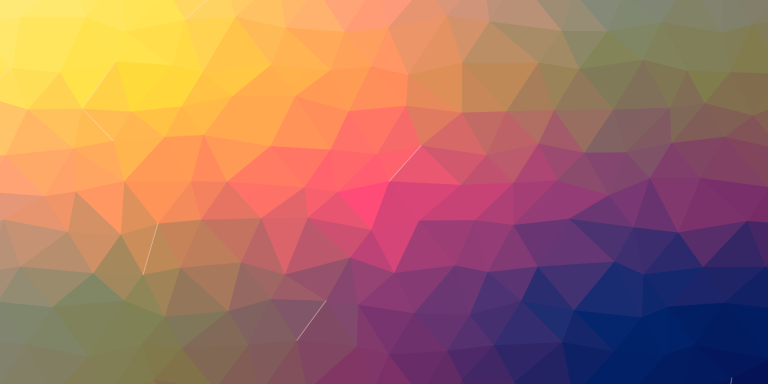
Reproduce this background procedurally as a WebGL 1 fragment shader.

```glsl
precision highp float;
// Low-poly mesh of flat triangles shaded from yellow through pink to navy.

uniform vec2 u_resolution;

const vec2 CELL = vec2(0.135, 0.1055);   // mesh spacing in canvas heights
const vec2 ORIGIN = vec2(0.02, -0.013);
const float JITTER = 0.56;               // vertex scatter in cells
const float SEAM_CHANCE = 0.045;

const vec3 PALE_YELLOW = vec3(1.00, 0.92, 0.49);
const vec3 YELLOW = vec3(1.00, 0.87, 0.22);
const vec3 PINK = vec3(1.00, 0.29, 0.47);
const vec3 NAVY = vec3(0.00, 0.16, 0.44);
const vec3 DEEP_NAVY = vec3(0.02, 0.07, 0.33);
const vec3 SEAM_COLOR = vec3(1.00, 0.86, 0.80);

float hash(vec2 p) {
  return fract(sin(dot(p, vec2(127.1, 311.7))) * 43758.55);
}

vec2 hash2(vec2 p) {
  return vec2(hash(p), hash(p + 57.3));
}

// Five-stop palette
vec3 ramp(float t) {
  vec3 c = mix(PALE_YELLOW, YELLOW, clamp(t / 0.2, 0.0, 1.0));
  c = mix(c, PINK, clamp((t - 0.2) / 0.3, 0.0, 1.0));
  c = mix(c, NAVY, clamp((t - 0.5) / 0.3, 0.0, 1.0));
  return mix(c, DEEP_NAVY, clamp((t - 0.8) / 0.2, 0.0, 1.0));
}

// Equal blend of a rightward and a downward ramp
vec3 colorField(vec2 p, float aspect) {
  return 0.5 * (ramp(p.x / aspect) + ramp(1.0 - p.y));
}

// Scattered vertex of a mesh whose odd rows are shifted by half a cell
vec2 meshVertex(vec2 id) {
  vec2 shift = vec2(0.5 * mod(id.y, 2.0), 0.0);
  return ORIGIN + CELL * (id + shift + JITTER * (hash2(id) - 0.5));
}

float cross2(vec2 a, vec2 b) {
  return a.x * b.y - a.y * b.x;
}

float edgeDistance(vec2 p, vec2 a, vec2 b) {
  return cross2(normalize(b - a), p - a);
}

float segmentDistance(vec2 p, vec2 a, vec2 b) {
  vec2 e = b - a;
  return length(p - a - e * clamp(dot(p - a, e) / dot(e, e), 0.0, 1.0));
}

// Smooth triangle coverage for either winding
float coverage(vec2 p, vec2 a, vec2 b, vec2 c, float pixel) {
  float winding = sign(cross2(b - a, c - a));
  vec3 d = winding * vec3(edgeDistance(p, a, b), edgeDistance(p, b, c),
                          edgeDistance(p, c, a));
  return clamp(min(d.x, min(d.y, d.z)) / pixel + 0.5, 0.0, 1.0);
}

// Flat facet: weighted colour in rgb, weight in a
vec4 facet(vec2 p, vec2 a, vec2 b, vec2 c, float aspect, float pixel) {
  vec2 center = (a + b + c) / 3.0;
  vec2 wobble = 0.07 * (hash2(floor(center * 500.0)) - 0.5);
  vec3 color = colorField(center + wobble, aspect);
  return vec4(color, 1.0) * coverage(p, a, b, c, pixel);
}

void main() {
  float pixel = 1.0 / u_resolution.y;
  float aspect = u_resolution.x * pixel;
  vec2 p = gl_FragCoord.xy * pixel;
  vec2 base = floor((p - ORIGIN) / CELL);
  vec4 sum = vec4(colorField(p, aspect), 1.0) * 0.001;
  float seam = 0.0;

  // Split each nearby quad along its shorter diagonal
  for (int j = -1; j <= 1; j++) {
    for (int i = -1; i <= 1; i++) {
      vec2 id = base + vec2(float(i), float(j));
      vec2 a = meshVertex(id);
      vec2 b = meshVertex(id + vec2(1.0, 0.0));
      vec2 c = meshVertex(id + vec2(1.0, 1.0));
      vec2 d = meshVertex(id + vec2(0.0, 1.0));
      bool rising = distance(a, c) < distance(b, d);
      vec2 start = rising ? a : b;
      vec2 end = rising ? c : d;
      sum += facet(p, start, end, rising ? b : a, aspect, pixel);
      sum += facet(p, start, end, rising ? d : c, aspect, pixel);

      // Rare pale hairline along the diagonal
      float line = 1.0 - smoothstep(0.0, 0.0015 + 0.5 * pixel,
                                    segmentDistance(p, start, end));
      seam = max(seam, line * step(hash(id + 19.7), SEAM_CHANCE));
    }
  }

  gl_FragColor = vec4(mix(sum.rgb / sum.a, SEAM_COLOR, 0.4 * seam), 1.0);
}
```
